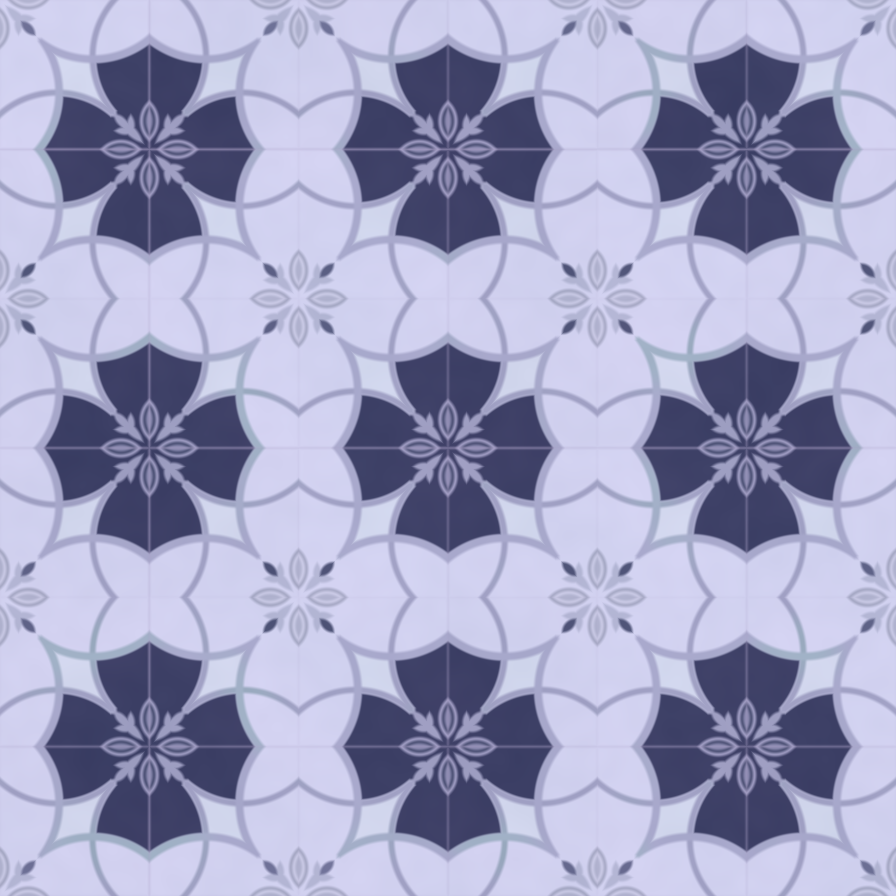
Write a WebGL 1 fragment shader that draws this pattern.

```glsl
precision highp float;

uniform vec2 u_resolution;

float hash(vec2 p) {
    return fract(sin(dot(p, vec2(127.1, 311.7))) * 43758.5);
}

// Gradient noise that wraps after "period" lattice cells
float cornerSlope(vec2 lattice, vec2 offset, float period) {
    float angle = 6.2832 * hash(mod(lattice, period));
    return dot(vec2(cos(angle), sin(angle)), offset);
}

float gradientNoise(vec2 p, float period) {
    vec2 i = floor(p), f = fract(p);
    vec2 w = f * f * f * (f * (f * 6.0 - 15.0) + 10.0);
    vec2 x = vec2(1.0, 0.0);
    float low = mix(cornerSlope(i, f, period), cornerSlope(i + x, f - x, period), w.x);
    float high = mix(cornerSlope(i + x.yx, f - x.yx, period), cornerSlope(i + 1.0, f - 1.0, period), w.x);
    return mix(low, high, w.y);
}

// Soft coverage of a signed distance, in repeat units
float fill(float d) {
    float e = max(0.007, 3.0 / u_resolution.y);
    return 1.0 - smoothstep(-e, e, d);
}

// Pointed leaf along y
float lens(vec2 p, float halfLength, float halfWidth) {
    float radius = (halfLength * halfLength + halfWidth * halfWidth) / (2.0 * halfWidth);
    return length(vec2(abs(p.x) + radius - halfWidth, p.y)) - radius;
}

// Fold eight-way symmetry into one wedge with x <= y
vec2 foldWedge(vec2 p) {
    p = abs(p);
    return vec2(min(p.x, p.y), max(p.x, p.y));
}

// Four slit leaves with barbed buds on the diagonals
vec3 rosette(vec3 col, vec2 w, vec3 line, vec3 slit, vec3 core, vec3 bud, vec3 tip) {
    vec2 diagonal = vec2(w.y - w.x, w.x + w.y) * 0.7071;
    float leaf = lens(w - vec2(0.0, 0.095), 0.068, 0.032);
    float barbs = lens(w - vec2(0.062, 0.08), 0.036, 0.013);
    float stem = lens(diagonal - vec2(0.0, 0.09), 0.06, 0.016);
    col = mix(col, bud, fill(min(barbs, stem)));
    col = mix(col, tip, fill(lens(diagonal - vec2(0.0, 0.134), 0.032, 0.014)));
    col = mix(col, line, fill(leaf));
    col = mix(col, slit, fill(leaf + 0.011));
    return mix(col, core, fill(leaf + 0.021));
}

void main() {
    vec2 uv = gl_FragCoord.xy / u_resolution;
    vec2 p = fract(uv * 3.0) - 0.5;
    vec2 w = foldWedge(p);

    float wash = gradientNoise(uv * 9.0, 9.0);
    float mottle = gradientNoise(uv * 36.0, 36.0);

    // Arcs bounding the flower and its surrounding star
    float sideArc = length(vec2(w.x + 0.096, max(w.y, 0.13) - 0.31)) - 0.286;
    float rimArc = 0.3 - length(vec2(min(w.x, 0.36) - 0.19, w.y - 0.602));
    float petal = fill(max(sideArc, rimArc) + 0.011);

    // Pale glaze, star cells and dark petals
    vec3 col = vec3(0.82, 0.82, 0.94);
    col = mix(col, vec3(0.82, 0.84, 0.93), fill(max(-sideArc, rimArc)));
    col = mix(col, vec3(0.24, 0.25, 0.40), petal);

    // Outlines, tinged green in places
    vec3 outline = mix(vec3(0.63, 0.63, 0.77), vec3(0.59, 0.66, 0.74), smoothstep(0.0, 0.5, wash));
    col = mix(col, outline, fill(abs(sideArc) - 0.010));
    col = mix(col, outline + 0.03, fill(abs(rimArc) - 0.013));

    // Rosettes at the flower centre and at the corners between flowers
    col = rosette(col, w, vec3(0.62, 0.61, 0.76), vec3(0.29, 0.31, 0.45),
        vec3(0.52, 0.52, 0.67), vec3(0.62, 0.62, 0.76), vec3(0.62, 0.62, 0.76));
    vec2 cornerId = mod(floor(uv * 3.0 + 0.5), 3.0);
    vec3 tipColour = mix(vec3(0.29, 0.31, 0.45), vec3(0.45, 0.46, 0.61), hash(cornerId + 7.0));
    col = rosette(col, foldWedge(0.5 - abs(p)), vec3(0.65, 0.66, 0.77), vec3(0.79, 0.79, 0.90),
        vec3(0.69, 0.70, 0.81), vec3(0.70, 0.71, 0.83), tipColour);

    // Tile joints: stronger through flowers, uneven from line to line
    vec2 grid = uv * 6.0;
    vec2 jointId = mod(floor(grid + 0.5), 6.0);
    vec2 jointGap = abs(fract(grid + 0.5) - 0.5) * 0.5;
    vec2 strength = mix(vec2(0.3), vec2(0.7), mod(jointId, 2.0));
    strength *= 0.6 + 0.6 * vec2(hash(vec2(jointId.x, 3.0)), hash(vec2(8.0, jointId.y)));
    vec2 joint = vec2(fill(jointGap.x - 0.003), fill(jointGap.y - 0.003)) * strength;
    col = mix(col, vec3(0.66, 0.62, 0.77), max(joint.x, joint.y) * mix(0.4, 0.9, petal));

    // Tone shifts between tiles and cloudy glaze
    col += 0.012 * (hash(mod(floor(grid), 6.0)) - 0.5);
    col += vec3(0.018, 0.008, 0.012) * wash + 0.012 * mottle;
    gl_FragColor = vec4(col, 1.0);
}
```
